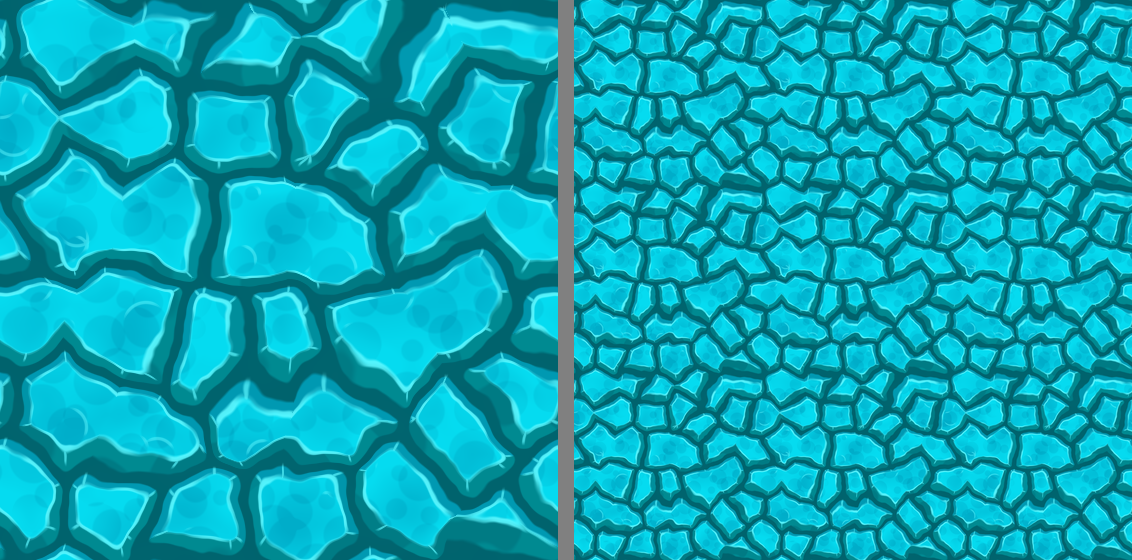
Left: one tile. Right: repeated 3 by 3.
Write a WebGL 1 fragment shader that draws this texture.

```glsl
precision highp float;
// Tiling wall of bevelled cyan stones with painted highlights and dark teal joints.
uniform vec2 u_resolution;

const float CELLS = 6.0;   // stone sites per side, even so that rows and pairs wrap
const float DABS = 16.0;   // brush dabs per side
const float JOINT = 0.055; // half width of a joint, in cells

const vec3 JOINT_COLOR = vec3(0.0, 0.39, 0.43);
const vec3 SHADOW = vec3(0.0, 0.47, 0.51);
const vec3 BEVEL_LOW = vec3(0.0, 0.54, 0.57);
const vec3 BEVEL_TOP = vec3(0.0, 0.60, 0.70);
const vec3 FACE_DEEP = vec3(0.0, 0.68, 0.79);
const vec3 FACE_BRIGHT = vec3(0.02, 0.86, 0.94);
const vec3 GLINT = vec3(0.36, 0.97, 1.0);

struct Stone {
  float edge;   // distance to the joint centre
  float face;   // distance to the rim of the face, positive inside
  float ridge;  // distance to the nearest bevel corner line
  vec2 facing;  // direction of the bevel facet
  vec2 id;
};

vec2 wrap(vec2 c, float period) { return floor(mod(c + 0.5, period)); }

vec2 hash2(vec2 p) {
  vec3 q = fract(p.xyx * vec3(0.1031, 0.1030, 0.0973));
  q += dot(q, q.yzx + 33.33);
  return fract((q.xx + q.yz) * q.zy);
}

float cornerSlope(vec2 c, vec2 f, float period, float seed) {
  return dot(hash2(wrap(c, period) + seed) * 2.0 - 1.0, f);
}

// Gradient noise that repeats after a whole period
float gnoise(vec2 p, float period, float seed) {
  vec2 c = floor(p), f = p - c, e = vec2(1.0, 0.0);
  vec2 u = f * f * f * (f * (f * 6.0 - 15.0) + 10.0);
  float low = mix(cornerSlope(c, f, period, seed), cornerSlope(c + e, f - e, period, seed), u.x);
  float high = mix(cornerSlope(c + e.yx, f - e.yx, period, seed),
                   cornerSlope(c + 1.0, f - 1.0, period, seed), u.x);
  return mix(low, high, u.y);
}

float tileNoise(vec2 uv, float period, float seed) { return gnoise(uv * period, period, seed); }

float smoothMin(float a, float b, float k) {
  float h = max(k - abs(a - b), 0.0) / k;
  return min(a, b) - h * h * k * 0.25;
}

vec2 site(vec2 c) {
  float stagger = 0.5 * mod(c.y, 2.0) - 0.25;
  return c + 0.5 + vec2(stagger, 0.0) + (hash2(wrap(c, CELLS) + 3.0) - 0.5) * 0.65;
}

// About half of the neighbouring pairs join into one larger, bent stone
bool isJoined(vec2 c) {
  vec2 w = wrap(c, CELLS);
  return hash2(vec2(floor(w.x * 0.5), w.y) + 31.0).x > 0.5;
}

vec2 owner(vec2 c) { return isJoined(c) ? vec2(2.0 * floor(c.x * 0.5), c.y) : c; }

Stone findStone(vec2 p) {
  vec2 base = floor(p), home = base;
  float nearest = 99.0;
  for (int y = -2; y <= 2; y++) for (int x = -2; x <= 2; x++) {
    vec2 c = base + vec2(x, y), r = site(c) - p;
    if (dot(r, r) < nearest) { nearest = dot(r, r); home = c; }
  }
  vec2 center = site(home), id = owner(home), n1 = vec2(0.0, 1.0), n2 = -n1;
  bool joined = isJoined(home);
  float edge = 9.0, face = 9.0, f1 = 9.0, f2 = 9.0;
  for (int y = -2; y <= 2; y++) for (int x = -2; x <= 2; x++) {
    vec2 c = base + vec2(x, y);
    if (distance(owner(c), id) < 0.5) continue;
    vec2 other = site(c), r = other - p;
    float span = distance(other, center);
    vec2 n = (other - center) / span;
    float e = (dot(r, r) - nearest) / (2.0 * (joined ? 1.05 : span));
    float f = e - (0.165 - 0.035 * n.y); // lower bevels are wider
    edge = smoothMin(edge, e, 0.1);
    face = smoothMin(face, f, 0.07);
    if (f < f1) { f2 = f1; n2 = n1; f1 = f; n1 = n; }
    else if (f < f2) { f2 = f; n2 = n; }
  }
  float bend = length(n1 - n2);
  float ridge = bend > 0.5 ? (f2 - f1) / bend : 9.0;
  return Stone(edge, face, ridge, n1, wrap(id, CELLS));
}

// Overlapping round dabs (x) and curved light strokes (y)
vec2 brushDabs(vec2 p) {
  vec2 base = floor(p), sum = vec2(0.0);
  for (int y = -1; y <= 1; y++) for (int x = -1; x <= 1; x++) {
    vec2 c = base + vec2(x, y), w = wrap(c, DABS);
    vec2 kind = hash2(w + 57.0), r = p - c - hash2(w + 11.0);
    float d = length(r) - mix(0.2, 0.7, kind.x);
    float turn = 6.2832 * hash2(w + 83.0).x;
    float along = dot(r, vec2(cos(turn), sin(turn))) / max(length(r), 0.001);
    float sweep = smoothstep(0.45, 0.9, along);
    sum.x += smoothstep(0.04, -0.04, d);
    sum.y += step(0.72, kind.y) * sweep * smoothstep(0.07, 0.02, abs(d) / (0.4 + 0.6 * sweep));
  }
  return sum;
}

void main() {
  vec2 uv = gl_FragCoord.xy / u_resolution;
  float aa = CELLS / u_resolution.y;
  vec2 wobble = 0.18 * vec2(tileNoise(uv, 12.0, 5.0), tileNoise(uv, 12.0, 19.0))
              + 0.025 * vec2(tileNoise(uv, 42.0, 23.0), tileNoise(uv, 42.0, 41.0));
  Stone s = findStone(uv * CELLS + wobble);
  vec2 dabs = brushDabs(uv * DABS);
  float patches = tileNoise(uv, 9.0, 61.0);

  // Bevel, lit blue from above and shaded green below
  vec3 bevel = mix(BEVEL_LOW, BEVEL_TOP, smoothstep(-0.3, 0.5, s.facing.y));
  float shade = smoothstep(0.04, 0.1, patches) * smoothstep(0.1, -0.4, s.facing.y);
  bevel = mix(bevel, SHADOW, 0.85 * shade);

  // Face, mottled by soft noise and dabs
  float tone = 0.02 + 0.8 * tileNoise(uv, 7.0, 71.0) + 0.28 * dabs.x
             + 0.15 * smoothstep(0.0, 0.25, s.face) + 0.2 * (hash2(s.id + 97.0).y - 0.5);
  vec3 face = mix(FACE_BRIGHT, FACE_DEEP, clamp(tone, 0.0, 1.0));
  face = mix(face, GLINT, 0.5 * min(dabs.y, 1.0) * smoothstep(0.04, 0.1, s.face));

  // Joints, bevels, faces, then glints on the rims and corners
  vec3 color = JOINT_COLOR + 0.012 * patches;
  color = mix(color, bevel, smoothstep(-aa, aa, s.edge - JOINT));
  color = mix(color, face, smoothstep(-aa, aa, s.face));
  float stroke = smoothstep(-0.2, 0.15, tileNoise(uv, 14.0, 47.0));
  float rim = smoothstep(0.018 + aa, 0.008, abs(s.face)) * (0.2 + 0.7 * stroke);
  float corner = smoothstep(0.012 + aa, 0.004, s.ridge)
               * smoothstep(-0.1, -0.05, s.face) * smoothstep(0.02, 0.0, s.face);
  color = mix(color, GLINT, max(rim, 0.7 * corner));
  gl_FragColor = vec4(color, 1.0);
}
```
